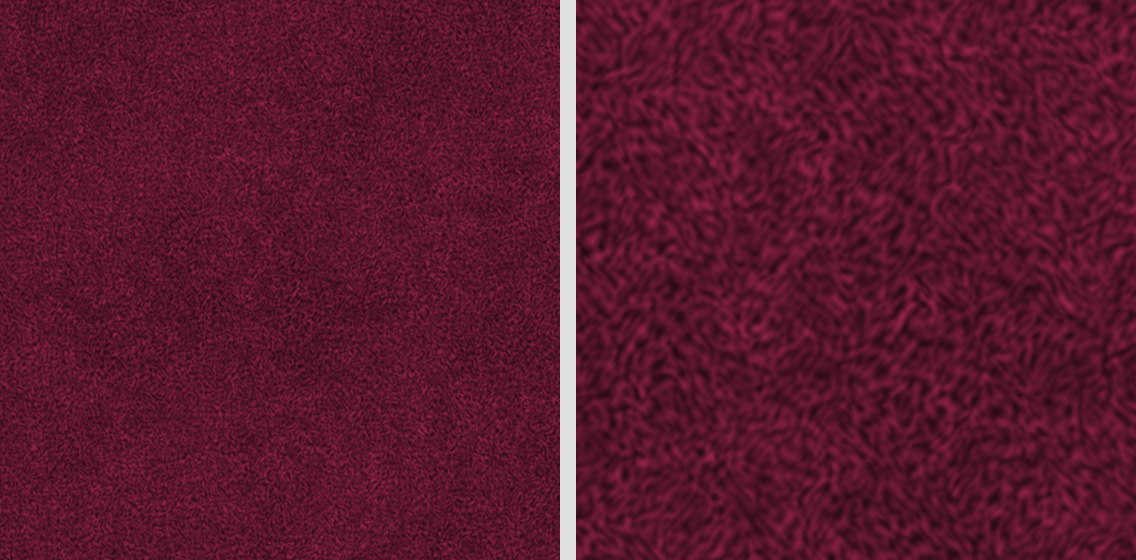
Left: the whole. Right: its middle third, enlarged.
This texture is drawn by a WebGL 2 fragment shader. Its source:

```glsl
#version 300 es
precision highp float;

#define PILE_COLOR vec3(0.350, 0.083, 0.172)
#define PATCH_SCALE 3.5
#define MOTTLE_SCALE 26.0
#define GRAIN_SCALE 215.0
#define GRAIN_STRETCH 0.65
#define CURL_AMOUNT 0.0007
#define PATCH_CONTRAST 0.034
#define MOTTLE_CONTRAST 0.052
#define GRAIN_CONTRAST 0.170

uniform vec2 u_resolution;
out vec4 fragColor;

// Integer hash of a lattice point, returned as an angle
float latticeAngle(vec2 cell, uint seed) {
    uvec2 q = uvec2(ivec2(cell) + 4096);
    uint h = q.x * 1597334677u ^ q.y * 3812015801u ^ seed * 2798796415u;
    h = (h ^ (h >> 16)) * 2146121005u;
    h = (h ^ (h >> 15)) * 2221713035u;
    h ^= h >> 16;
    return float(h >> 8) / 16777216.0 * 6.28319;
}

float cornerSlope(vec2 cell, vec2 offset, uint seed) {
    float angle = latticeAngle(cell, seed);
    return dot(vec2(cos(angle), sin(angle)), offset);
}

// Gradient noise scaled to roughly unit deviation
float noise(vec2 p, uint seed) {
    vec2 cell = floor(p);
    vec2 f = p - cell;
    vec2 w = f * f * f * (f * (f * 6.0 - 15.0) + 10.0);
    vec2 e = vec2(1.0, 0.0);
    float low = mix(cornerSlope(cell, f, seed),
                    cornerSlope(cell + e.xy, f - e.xy, seed), w.x);
    float high = mix(cornerSlope(cell + e.yx, f - e.yx, seed),
                     cornerSlope(cell + e.xx, f - e.xx, seed), w.x);
    return 4.6 * mix(low, high, w.y);
}

// Octaves weighted by gain, normalised to unit deviation
float fbm(vec2 p, int octaves, float gain, uint seed) {
    float sum = 0.0, power = 0.0, weight = 1.0;
    for (int i = 0; i < octaves; i++) {
        sum += weight * noise(p, seed + uint(i));
        power += weight * weight;
        weight *= gain;
        p = mat2(1.6, 1.2, -1.2, 1.6) * p + 7.3;
    }
    return sum / sqrt(power);
}

// Short fibres lying along the given direction
float fibres(vec2 p, float angle, uint seed) {
    vec2 along = vec2(cos(angle), sin(angle));
    vec2 across = vec2(-along.y, along.x);
    vec2 q = vec2(dot(p, along) * GRAIN_STRETCH, dot(p, across));
    return noise(q * GRAIN_SCALE, seed);
}

void main() {
    vec2 uv = gl_FragCoord.xy / min(u_resolution.x, u_resolution.y);

    // Broad shading and brushed mottling
    float patches = fbm(uv * PATCH_SCALE, 3, 0.75, 11u);
    float mottle = fbm(uv * MOTTLE_SCALE, 3, 0.9, 23u);

    // Slightly curled pile whose lean drifts between two directions
    vec2 curl = vec2(noise(uv * 55.0, 31u), noise(uv * 55.0, 37u));
    vec2 p = uv + CURL_AMOUNT * curl;
    float lean = smoothstep(-1.0, 1.0, noise(uv * 14.0, 41u));
    float pile = mix(fibres(p, 0.95, 43u), fibres(p, 2.25, 47u), lean);
    pile /= length(vec2(lean, 1.0 - lean));
    float tufts = noise(p * GRAIN_SCALE * 0.6, 53u);
    float grain = 0.92 * pile + 0.39 * tufts;

    // Combine as relative brightness of the dyed pile
    float shade = 1.0 + PATCH_CONTRAST * patches
                + MOTTLE_CONTRAST * mottle
                + GRAIN_CONTRAST * (1.0 + 0.12 * mottle) * grain;
    fragColor = vec4(PILE_COLOR * clamp(shade, 0.5, 1.6), 1.0);
}
```
